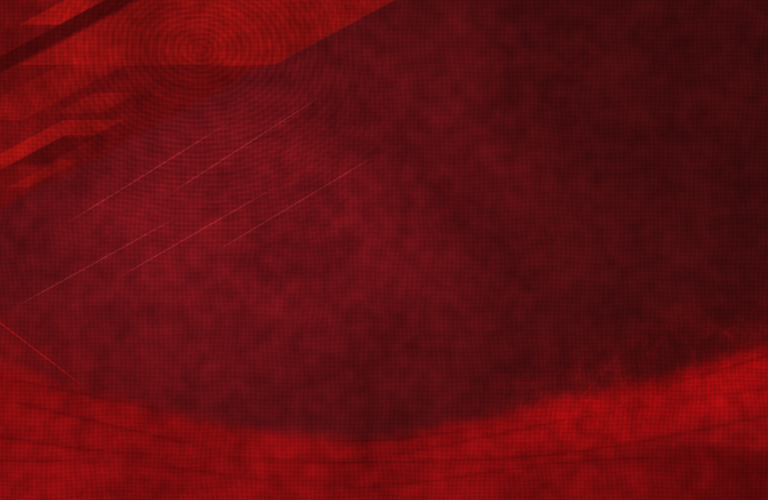
A Shadertoy shader for this background:

```glsl
// Dark red woven cloth with slanted panels at the upper left and sweeping ribbons below.

vec2 gradientAt(vec2 cell) {
    vec3 h = fract(cell.xyx * vec3(0.1031, 0.1030, 0.0973));
    h += dot(h, h.yzx + 33.33);
    float angle = 6.2832 * fract((h.x + h.y) * h.z);
    return vec2(cos(angle), sin(angle));
}

float gradientNoise(vec2 p) {
    vec2 i = floor(p), f = fract(p);
    vec2 u = f * f * f * (f * (f * 6.0 - 15.0) + 10.0);
    vec2 e = vec2(0.0, 1.0);
    float low = mix(dot(gradientAt(i), f), dot(gradientAt(i + e.yx), f - e.yx), u.x);
    float high = mix(dot(gradientAt(i + e), f - e), dot(gradientAt(i + 1.0), f - 1.0), u.x);
    return mix(low, high, u.y);
}

float fbm(vec2 p) {
    float sum = 0.0, amplitude = 0.6;
    for (int i = 0; i < 5; i++) {
        sum += amplitude * gradientNoise(p);
        p = mat2(1.6, 1.2, -1.2, 1.6) * p + 7.3;
        amplitude *= 0.55;
    }
    return sum;
}

// Soft 0..1 window between two limits
float band(float v, float lo, float hi, float soft) {
    return smoothstep(lo - soft, lo + soft, v) * (1.0 - smoothstep(hi - soft, hi + soft, v));
}

// Panel with level ends and slanted sides; q = (slant, depth from top)
float panel(vec2 q, vec2 slant, vec2 depth) {
    return band(q.x, slant.x, slant.y, 0.005) * band(q.y, depth.x, depth.y, 0.002);
}

// Thin line from a to b that fades at both ends
float scratch(vec2 p, vec2 a, vec2 b) {
    vec2 ab = b - a;
    float t = clamp(dot(p - a, ab) / dot(ab, ab), 0.0, 1.0);
    float d = length(p - a - ab * t);
    return (1.0 - smoothstep(0.0005, 0.0028, d)) * smoothstep(0.0, 0.2, t) * smoothstep(1.0, 0.7, t);
}

void mainImage(out vec4 fragColor, in vec2 fragCoord) {
    vec2 p = fragCoord / iResolution.y;
    float cloud = fbm(p * 5.0);
    float grain = fbm(p * 28.0 + 11.0);

    // Cloth lit from the left of centre
    vec2 away = (p - vec2(0.42, 0.55)) / vec2(0.65, 0.5);
    float glow = exp(-dot(away, away));
    vec3 color = vec3(0.24, 0.045, 0.05) + glow * vec3(0.205, 0.025, 0.048);

    // Slanted panels
    float depth = 1.0 - p.y;
    vec2 q = vec2(p.x + 1.85 * depth, depth);
    float corner = 1.0 - smoothstep(0.755, 0.785, q.x + 0.04 * cloud);
    color = mix(color, vec3(0.42, 0.045, 0.05), 0.85 * corner);
    float lit = 0.8 * panel(q, vec2(0.28, 0.79), vec2(-0.1, 0.13));
    lit += 0.9 * panel(q, vec2(0.13, 0.21), vec2(-0.1, 0.05));
    lit += 0.45 * panel(q, vec2(0.36, 0.49), vec2(0.13, 0.24));
    lit += 0.5 * panel(q, vec2(0.53, 0.62), vec2(0.185, 0.225));
    lit += 0.8 * panel(q, vec2(0.57, 0.69), vec2(0.24, 0.27));
    lit += 0.8 * panel(q, vec2(0.57, 0.63), vec2(0.27, 0.36));
    lit += 0.6 * panel(q, vec2(0.71, 0.75), vec2(0.32, 0.375));
    color = mix(color, vec3(0.60, 0.07, 0.06), lit * (0.75 + 0.5 * cloud));
    float shade = panel(q, vec2(0.21, 0.27), vec2(-0.1, 0.15));
    shade += 0.7 * panel(q, vec2(0.63, 0.70), vec2(0.275, 0.33));
    color *= 1.0 - 0.25 * shade;

    // Ribbon rising toward both sides, with a haze above it
    float side = p.x - 0.68;
    float crest = 0.127 + 0.31 * side * side / (0.3 + abs(side));
    float below = crest - p.y + 0.02 * cloud;
    float haze = smoothstep(-0.17, 0.02, below) * smoothstep(0.1, 0.8, abs(side));
    color = mix(color, vec3(0.50, 0.05, 0.06), haze * (0.5 + 0.6 * cloud));
    float ribbon = smoothstep(-0.012, 0.03, below);
    color = mix(color, vec3(0.52, 0.045, 0.055), 0.9 * ribbon);
    float bright = band(below, 0.02, 0.13, 0.025) * smoothstep(0.75, 1.4, p.x);
    color += bright * vec3(0.09, 0.0, 0.0);
    float fold = smoothstep(0.02, 0.0, p.y - 0.1 + 0.5 * (p.x - 1.38) * (p.x - 1.38) - 0.03 * cloud);
    color *= 1.0 - 0.22 * fold * smoothstep(1.1, 1.4, p.x);

    // Fine dark seams following the ribbon
    for (int i = 0; i < 4; i++) {
        float k = float(i);
        float seam = p.y - crest * (0.9 - 0.2 * k) - 0.012 * sin(p.x * (4.0 + k) + 2.0 * k);
        color *= 1.0 - 0.16 * exp(-abs(seam) * 260.0) * smoothstep(-0.3, 0.3, gradientNoise(vec2(p.x * 3.0, k * 5.3)));
    }

    // Pale scratches over the lit cloth, then a streak and hatching near the ribbon
    float marks = 0.0;
    for (int i = 0; i < 5; i++) {
        float k = float(i);
        vec2 start = vec2(0.02 + 0.1 * mod(k * 2.0, 5.0), 0.38 + 0.055 * k);
        marks += scratch(p, start, start + vec2(0.36, 0.2 + 0.008 * k));
    }
    color += marks * vec3(0.10, 0.05, 0.05);
    color += scratch(p, vec2(-0.06, 0.4), vec2(0.19, 0.21)) * vec3(0.16, 0.01, 0.01);
    float hatch = 0.0;
    for (int i = 0; i < 3; i++) {
        float a = 0.35 + 0.6 * float(i);
        vec2 r = mat2(cos(a), -sin(a), sin(a), cos(a)) * p;
        hatch += 1.0 - smoothstep(0.0, 0.05, abs(gradientNoise(r * vec2(9.0, 38.0) + a)));
    }
    color.r += 0.045 * hatch * band(below, -0.08, 0.09, 0.05) * smoothstep(0.8, 1.2, p.x);

    // Mottling, weave and curved ridges
    color *= 1.0 + 0.30 * cloud + 0.28 * grain;
    float warp = sin(p.x * 690.0 + 9.0 * gradientNoise(p * 7.0));
    float weft = sin(p.y * 740.0 + 7.0 * gradientNoise(p * 6.0 + 4.0));
    color *= 1.0 + 0.045 * warp + 0.04 * weft;
    float rings = sin(length((p - vec2(0.4, 0.9)) * vec2(1.0, 1.3)) * 420.0 + 8.0 * cloud);
    color *= 1.0 + 0.06 * rings * smoothstep(0.55, 0.1, length(p - vec2(0.4, 0.85)));

    fragColor = vec4(clamp(color, 0.0, 1.0), 1.0);
}
```
